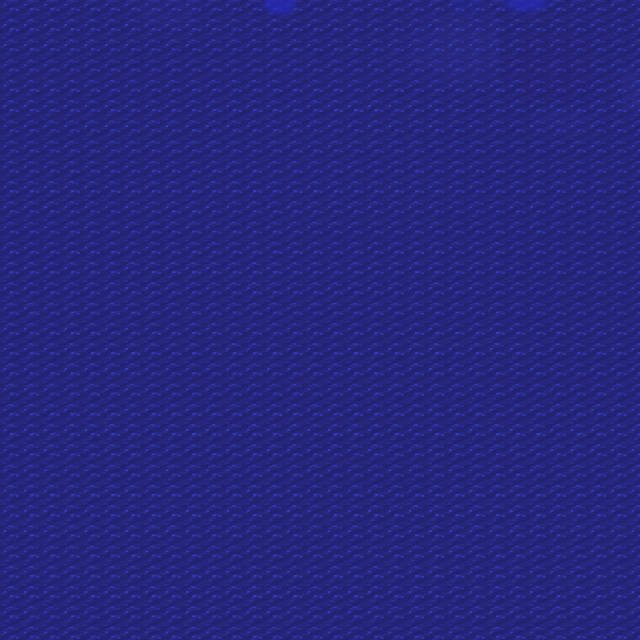
Reproduce this texture procedurally as a WebGL 1 fragment shader.

```glsl
precision highp float;
uniform vec2 u_resolution;

#define REPEATS 31.6
#define FLECKS 7
#define FLECK_SIZE vec2(0.085, 0.042)
#define WEAR 0.22
#define GROOVE vec3(0.134, 0.135, 0.444)
#define CLOTH vec3(0.152, 0.154, 0.496)
#define THREAD vec3(0.225, 0.235, 0.760)
#define STAIN vec3(0.145, 0.160, 0.720)
#define HAZE vec3(0.170, 0.180, 0.550)
#define SHADE vec3(0.155, 0.125, 0.440)

const float TAU = 6.28318;

float hash(vec2 p) {
  return fract(sin(dot(p, vec2(12.99, 78.23))) * 4375.85);
}

// Soft-edged ellipse: 1 inside, fading out over the given share of its radius
float blot(vec2 p, vec2 centre, vec2 radius, float fade) {
  return 1.0 - smoothstep(1.0 - fade, 1.0, length((p - centre) / radius));
}

// Box with rounded, narrow edges
float patchBox(vec2 p, vec2 centre, vec2 halfSize) {
  vec2 d = abs(p - centre) - halfSize;
  return 1.0 - smoothstep(0.0, 0.008, length(max(d, 0.0)));
}

// Crisp level flecks set along the slanted rows: two bright, the rest dim
float flecks(vec2 cell, vec2 q, float variant, float pixel) {
  float light = 0.0;
  for (int i = 0; i < FLECKS; i++) {
    float n = float(i);
    vec2 centre = vec2(0.12 + 0.76 * fract(0.17 + n * 0.382 + variant * 0.43),
                       0.50 + 0.27 * sin(n * 2.4 + variant * 1.3));
    float strength = n < 2.0 ? 1.0 - 0.2 * n : 0.48 - 0.04 * n;
    strength *= 1.0 - WEAR * hash(cell + n * 7.3);
    vec2 d = q - centre;
    d.y = 0.5 * (d.x + d.y);
    vec2 size = FLECK_SIZE * vec2(0.75 + 0.5 * fract(n * 0.618 + variant * 0.5), 1.0);
    vec2 edge = abs(d) - size;
    float cover = 1.0 - smoothstep(-0.5 * pixel, 0.5 * pixel, max(edge.x, edge.y));
    light = max(light, strength * cover);
  }
  return light;
}

void main() {
  vec2 uv = gl_FragCoord.xy / u_resolution;
  float pixel = REPEATS / u_resolution.y;

  // Sheared grid: two rows per repeat, each rising one row per column
  vec2 g = uv * REPEATS;
  vec2 slanted = vec2(g.x, 2.0 * g.y - g.x);
  vec2 cell = floor(slanted);
  vec2 q = fract(slanted);
  float variant = mod(cell.x + cell.y, 2.0);

  // Twill ridges with fine, shallow ripples
  float ridge = 0.5 - 0.5 * cos(TAU * (slanted.y - 0.05));
  float ripple = sin(TAU * (5.0 * g.y - 2.0 * g.x)) * (0.6 + 0.4 * sin(TAU * 3.0 * g.x));
  vec3 color = mix(GROOVE, CLOTH, clamp(ridge + 0.28 * ripple, -0.1, 1.15));

  // Slight unevenness of the cloth
  color *= 1.0 + 0.005 * sin(uv.x * 7.0 + 1.0) * sin(uv.y * 5.0 + 0.6);

  // Faint patches near the top edge
  color = mix(color, HAZE, 0.22 * blot(uv, vec2(0.26, 0.985), vec2(0.07, 0.045), 0.6));
  float haze = blot(uv, vec2(0.72, 0.925), vec2(0.13, 0.085), 0.8);
  haze *= 1.0 - smoothstep(0.778, 0.783, uv.x);
  color = mix(color, HAZE, 0.35 * haze);
  color = mix(color, SHADE, 0.25 * blot(uv, vec2(0.86, 0.90), vec2(0.09, 0.08), 0.6));
  color = mix(color, HAZE, 0.22 * blot(uv, vec2(0.865, 0.893), vec2(0.013), 0.4));
  color = mix(color, HAZE, 0.20 * blot(uv, vec2(0.88, 0.81), vec2(0.06, 0.03), 0.5));
  color = mix(color, HAZE, 0.35 * patchBox(uv, vec2(0.995, 0.86), vec2(0.02, 0.03)));

  // Saturated stains cut by the top edge
  float stain = blot(uv, vec2(0.437, 0.996), vec2(0.032, 0.024), 0.45);
  stain = max(stain, blot(uv, vec2(0.822, 0.998), vec2(0.050, 0.025), 0.7));
  stain = max(stain, 0.25 * blot(uv, vec2(0.73, 0.995), vec2(0.04, 0.025), 0.7));
  color = mix(color, STAIN, 0.7 * stain);

  color = mix(color, THREAD, flecks(cell, q, variant, pixel) * (1.0 - 0.5 * stain));
  gl_FragColor = vec4(color, 1.0);
}
```
